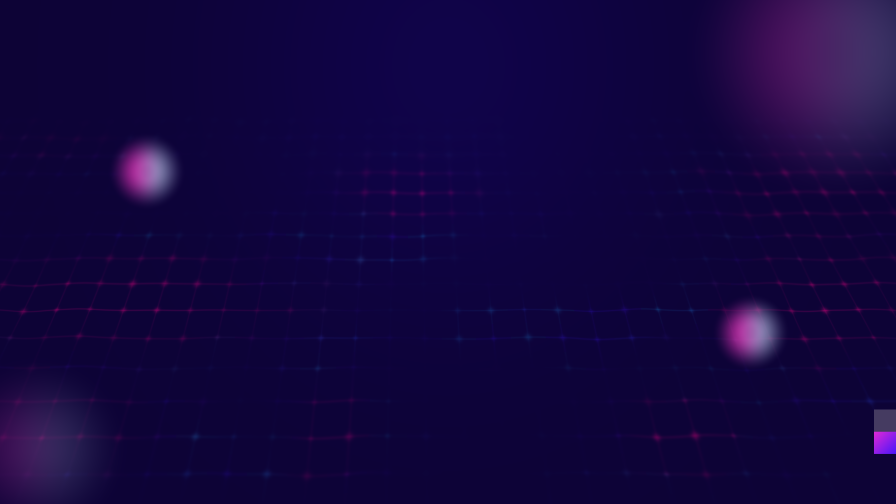
This background is drawn by a Shadertoy shader. Its source:

```glsl
// A dark indigo backdrop with a receding mesh of lines and glowing nodes,
// under soft two-tone orbs. The mesh is a perspective grid bent by gradient
// noise; regional masks light it up and blur grows away from a focus height.

vec2 hash22(vec2 p) {
    vec3 q = fract(p.xyx * vec3(0.1031, 0.1030, 0.0973));
    q += dot(q, q.yzx + 33.33);
    return fract((q.xx + q.yz) * q.zy);
}

float cornerSlope(vec2 cell, vec2 f, vec2 corner) {
    return dot(hash22(cell + corner + 57.0) * 2.0 - 1.0, f - corner);
}

float gradientNoise(vec2 p) {
    vec2 cell = floor(p), f = p - cell;
    vec2 u = f * f * f * (f * (f * 6.0 - 15.0) + 10.0);
    float low = mix(cornerSlope(cell, f, vec2(0)), cornerSlope(cell, f, vec2(1, 0)), u.x);
    float high = mix(cornerSlope(cell, f, vec2(0, 1)), cornerSlope(cell, f, vec2(1)), u.x);
    return mix(low, high, u.y);
}

float patchGlow(vec2 p, vec2 center, vec2 size) {
    vec2 q = (p - center) / size;
    return exp(-dot(q, q));
}

// Regions where the mesh lights up red
float redRegions(vec2 p) {
    float lit = patchGlow(p, vec2(0.23, 0.40), vec2(0.34, 0.09));
    lit += 0.8 * patchGlow(p, vec2(0.81, 0.62), vec2(0.13, 0.07));
    lit += patchGlow(p, vec2(1.64, 0.39), vec2(0.20, 0.11));
    lit += 0.7 * patchGlow(p, vec2(0.12, 0.16), vec2(0.20, 0.10));
    lit += 0.8 * patchGlow(p, vec2(0.66, 0.14), vec2(0.09, 0.11));
    lit += 0.9 * patchGlow(p, vec2(1.36, 0.13), vec2(0.13, 0.09));
    lit += 0.7 * patchGlow(p, vec2(1.62, 0.63), vec2(0.25, 0.10));
    lit += 0.5 * patchGlow(p, vec2(0.10, 0.73), vec2(0.20, 0.07));
    return min(lit, 1.0);
}

vec3 mesh(vec2 p) {
    // Perspective coordinates: x counts columns, y counts rows from the back
    p.y += 0.008 * gradientNoise(p * vec2(9.0, 5.0));
    float depth = 2.0417 - p.y;
    vec2 grid = vec2((p.x - 0.815) / (0.04 * depth) - 0.4, 39.55 - 50.63 / depth);
    vec2 id = floor(grid + 0.5);
    vec2 offset = (grid - id) * vec2(0.04 * depth, depth * depth / 50.63);
    vec2 random = hash22(id + 80.0);

    // Sharp near the focus height, softer elsewhere
    float blur = abs(p.y - 0.38);
    float width = max(0.0016 + 0.008 * blur, 0.6 / iResolution.y);
    vec2 lines = exp(-offset * offset / (width * width)) * vec2(0.5, 1.0);
    float radius = 0.0035 + 0.003 * random.x + 0.006 * blur;
    float node = exp(-dot(offset, offset) / (radius * radius));

    float red = redRegions(p);
    float faint = smoothstep(-0.15, 0.45, gradientNoise(p * vec2(4.0, 7.0) + 3.0));
    float empty = patchGlow(p, vec2(0.97, 0.12), vec2(0.14, 0.12));
    float visible = max(red, 0.5 * faint) * (1.0 - empty);
    visible *= smoothstep(-0.7, 0.3, grid.y) * smoothstep(0.8, 0.62, p.y);

    vec3 cool = mix(vec3(0.12, 0.04, 0.50), vec3(0.02, 0.32, 0.38), smoothstep(0.3, 0.8, random.y));
    vec3 tint = mix(cool, vec3(0.42, 0.00, 0.14), smoothstep(0.15, 0.5, red + 0.3 * random.x - 0.1));
    float lineLight = max(lines.x, lines.y) * 0.38 / (1.0 + 4.0 * blur);
    return tint * visible * (lineLight + node * (0.35 + 0.4 * random.y));
}

// Blurred disc, pink on the left and pale lavender on the right
vec3 addOrb(vec3 color, vec2 p, vec2 center, float inner, float outer, float opacity) {
    vec2 q = p - center;
    float blend = smoothstep(-0.5, 0.5, q.x / outer);
    vec3 orb = mix(vec3(0.88, 0.20, 0.72), vec3(0.66, 0.68, 0.84), blend);
    return mix(color, orb, opacity * (1.0 - smoothstep(inner, outer, length(q))));
}

void mainImage(out vec4 fragColor, in vec2 fragCoord) {
    vec2 p = fragCoord / iResolution.y;
    float pixel = 1.0 / iResolution.y;

    // Backdrop with a blue bloom at the top centre
    vec3 color = vec3(0.050, 0.010, 0.212);
    color += vec3(0.012, 0.004, 0.075) * patchGlow(p, vec2(0.89, 0.87), vec2(0.42, 0.50));
    color += mesh(p);

    // Large dim orbs, then the two small bright ones
    color = addOrb(color, p, vec2(1.655, 0.896), 0.04, 0.31, 0.32);
    color = addOrb(color, p, vec2(0.07, 0.11), 0.0, 0.19, 0.27);
    color = addOrb(color, p, vec2(0.291, 0.660), 0.012, 0.078, 0.82);
    color = addOrb(color, p, vec2(1.490, 0.340), 0.012, 0.078, 0.82);

    // Stacked tiles at the right edge: grey above, magenta to blue below
    vec2 tile = (p - vec2(1.734, 0.0995)) / 0.044;
    float soft = pixel / 0.044;
    float inside = smoothstep(-0.5, 0.5, tile.x / soft)
                 * smoothstep(-0.5, 0.5, (1.0 - abs(tile.y - 1.0)) / soft);
    vec3 vivid = mix(vec3(0.88, 0.16, 0.84), vec3(0.28, 0.08, 0.98),
                     clamp(0.5 + 0.5 * (tile.x - tile.y), 0.0, 1.0));
    vec3 tileColor = mix(vivid, vec3(0.27, 0.23, 0.38), smoothstep(-0.5, 0.5, (tile.y - 1.0) / soft));
    color = mix(color, tileColor, inside);

    fragColor = vec4(color, 1.0);
}
```
